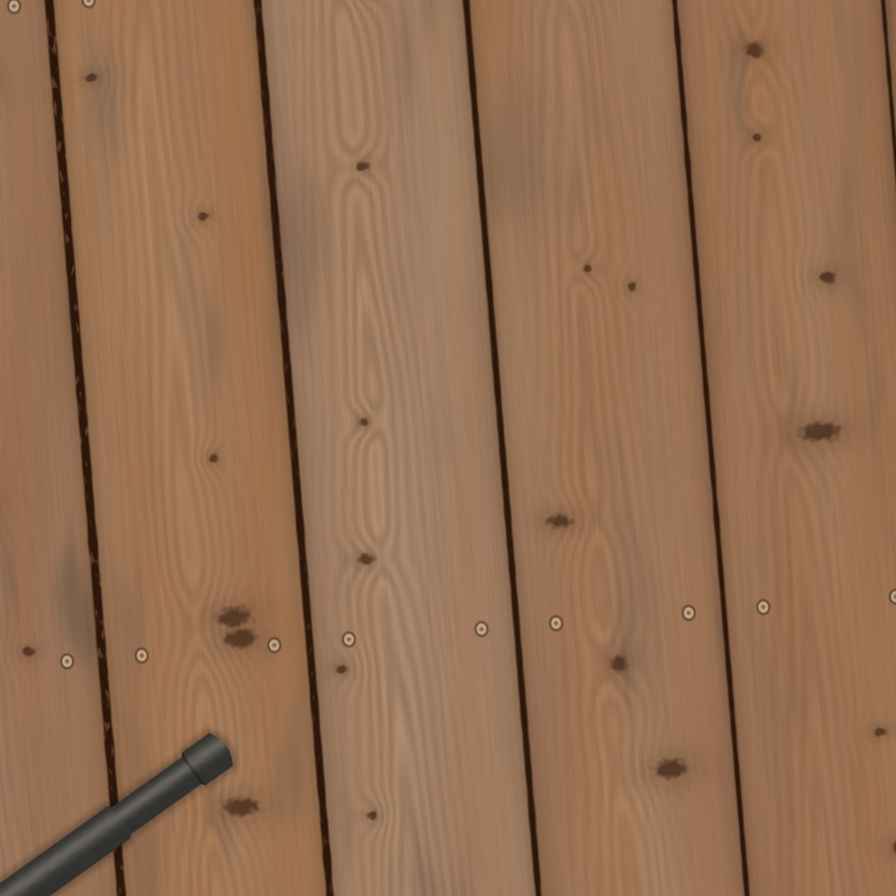
Give the GLSL for this texture, as a Shadertoy shader.

```glsl
const float PITCH = 0.2327;      // distance between board joints
const float LEAN = 0.081;        // sideways drift of the joints
const vec3 WOOD = vec3(0.595, 0.43, 0.312);
const vec3 PALE_WOOD = vec3(0.65, 0.52, 0.41);
const vec3 WEATHERED = vec3(0.47, 0.375, 0.30);
const vec3 KNOT = vec3(0.29, 0.185, 0.12);
const vec3 JOINT = vec3(0.17, 0.085, 0.035);
const vec3 DEBRIS = vec3(0.36, 0.21, 0.11);
const vec3 SCREW = vec3(0.76, 0.66, 0.54);
const vec3 METAL = vec3(0.36, 0.35, 0.33);

vec2 hash2(vec2 p) {
    vec3 q = fract(p.xyx * vec3(0.1031, 0.1030, 0.0973));
    q += dot(q, q.yzx + 33.33);
    return fract((q.xx + q.yz) * q.zy);
}

float gradientNoise(vec2 p) {
    vec2 i = floor(p), f = fract(p);
    vec2 w = f * f * f * (f * (f * 6.0 - 15.0) + 10.0);
    vec2 o = vec2(0.0, 1.0);
    float a = dot(hash2(i) * 2.0 - 1.0, f);
    float b = dot(hash2(i + o.yx) * 2.0 - 1.0, f - o.yx);
    float c = dot(hash2(i + o) * 2.0 - 1.0, f - o);
    float d = dot(hash2(i + 1.0) * 2.0 - 1.0, f - 1.0);
    return mix(mix(a, b, w.x), mix(c, d, w.x), w.y);
}

float fill(float d, float aa) {
    return 1.0 - smoothstep(-aa, aa, d);
}

// x: knot darkness, y: bending of the grain around the knots
vec2 knots(vec2 p, float id) {
    vec2 result = vec2(0.0);
    for (int i = 0; i < 6; i++) {
        vec2 place = hash2(vec2(id * 7.0 + 31.0, float(i) * 3.0 + 5.0));
        vec2 form = hash2(vec2(id * 5.0 + 83.0, float(i) * 9.0 + 2.0));
        vec2 centre = vec2((0.12 + 0.76 * place.x) * PITCH,
                           (float(i) + place.y) * 0.18 - 0.08);
        float size = mix(0.0045, 0.012, form.x * form.x);
        float stretch = 1.0 + 1.4 * form.y * form.x;
        vec2 q = (p - centre) / (size * vec2(stretch, 1.0));
        float d = length(q) + 0.6 * gradientNoise(p * 130.0 + id);
        float core = 0.8 * (1.0 - smoothstep(0.3, 1.35, d));
        result.x = max(result.x, core + 0.22 * exp(-0.22 * d * d));
        result.y += exp(-dot(q, q) * 0.06);
    }
    return result;
}

vec3 boardColour(vec2 p, float u, float id) {
    vec2 seed = hash2(vec2(id + 12.0, 4.0));
    vec2 knot = knots(p, id);
    vec2 offset = vec2(id * 17.3, id * 5.7);

    // Broad tone, pale on the middle board
    float pale = exp(-1.1 * (id - 1.0) * (id - 1.0));
    float tone = 0.12 + 0.52 * pale + 0.55 * gradientNoise(vec2(u * 3.0, p.y * 2.0) + offset);
    vec3 colour = mix(WOOD, PALE_WOOD, clamp(tone, -0.25, 1.1));
    colour += vec3(0.02, 0.0, -0.025) * (seed.x - 0.4 + gradientNoise(vec2(u * 4.0, p.y) + offset));

    // Weathered patches, strongest on the left
    float patches = gradientNoise(vec2(u * 3.5, p.y * 4.0) + offset + 40.0);
    patches += 0.4 * gradientNoise(vec2(u * 12.0, p.y * 9.0) + offset);
    float wear = smoothstep(0.08, 0.6, patches) * mix(0.45, 0.9, step(id, -0.5));
    colour = mix(colour, WEATHERED, wear);

    // Fine fibres running along the board
    float fibre = gradientNoise(vec2(u * 55.0, p.y * 5.0) + offset)
                + 0.6 * gradientNoise(vec2(u * 130.0, p.y * 14.0) + offset);
    colour *= 1.0 + 0.05 * fibre;

    // Nested growth rings down the heart of the board
    float heart = u - 0.42 - 0.16 * (seed.y - 0.5) - 0.08 * gradientNoise(vec2(3.0, p.y * 3.0) + offset);
    float field = 19.0 * sqrt(heart * heart + 0.001) + 4.0 * p.y + 1.5 * knot.y
                + 1.3 * gradientNoise(vec2(u * 5.0, p.y * 4.0) + offset);
    float rings = sin(6.2832 * field);
    float strength = exp(-18.0 * heart * heart) * (0.035 + 0.025 * pale);
    colour *= 1.0 + strength * rings;

    return mix(colour, KNOT, min(knot.x, 0.85));
}

// Paired screws in rows square to the boards
vec3 addScrews(vec3 colour, vec2 p, float u, float aa) {
    float side = u < 0.5 ? 0.19 : 0.83;
    float row = 0.256 + 0.736 * round((p.y - 0.256) / 0.736);
    vec2 q = p - vec2(side * PITCH, row);
    float d = length(q * vec2(1.15, 1.0));
    colour = mix(colour, KNOT, 0.75 * fill(d - 0.0088, aa + 0.001));
    colour = mix(colour, SCREW, fill(d - 0.0064, aa + 0.0005));
    return mix(colour, KNOT, 0.6 * fill(length(q) - 0.0022, aa + 0.0008));
}

vec3 addJoint(vec3 colour, vec2 p, float b, float aa) {
    float k = round(b);
    float d = abs(b - k) * PITCH;
    float width = max(0.0048 - 0.0007 * k, 0.0018);
    width += 0.0012 * gradientNoise(vec2(k * 9.0, p.y * 35.0));
    colour *= 1.0 - 0.25 * exp(-d * 110.0);
    float specks = smoothstep(0.1, 0.4, gradientNoise(vec2(b * 45.0, p.y * 75.0)));
    vec3 inside = mix(JOINT, DEBRIS, specks * exp(-0.9 * abs(k)));
    return mix(colour, inside, fill(d - width, aa + 0.0008));
}

// Dark metal tube with a thicker cap and sleeve
vec3 addTube(vec3 colour, vec2 uv, vec2 tip, vec2 axis, float aa) {
    vec2 q = uv - tip;
    float along = dot(q, axis);
    float across = dot(q, vec2(-axis.y, axis.x));
    float radius = 0.0185 + 0.004 * (1.0 - smoothstep(0.036, 0.04, along))
                 + 0.0035 * smoothstep(0.135, 0.14, along);
    float d = max(abs(across) - radius, -along - 0.008 + 14.0 * across * across);
    colour *= 1.0 - 0.3 * fill(d - 0.004, 0.008);
    float s = across / radius;
    vec3 metal = METAL * (0.55 + 0.55 * exp(-7.0 * (s + 0.3) * (s + 0.3)));
    metal *= 1.0 - 0.3 * exp(-pow((along - 0.038) / 0.002, 2.0));
    metal *= 1.0 + 0.08 * gradientNoise(vec2(along * 90.0, across * 300.0));
    return mix(colour, metal, fill(d, aa));
}

void mainImage(out vec4 fragColor, in vec2 fragCoord) {
    vec2 uv = fragCoord / iResolution.y;
    float aa = 1.0 / iResolution.y;

    // Board index, position across it and position along it
    float b = (uv.x - 0.0547 - LEAN * (1.0 - uv.y)) / PITCH;
    float id = floor(b), u = fract(b);
    vec2 p = vec2(u * PITCH, uv.y - 0.078 * uv.x);

    vec3 colour = boardColour(p, u, id);
    colour = addScrews(colour, p, u, aa);
    colour = addJoint(colour, p, b, aa);
    colour = addTube(colour, uv, vec2(0.246, 0.163), normalize(vec2(-1.0, -0.714)), aa);
    fragColor = vec4(colour, 1.0);
}
```
